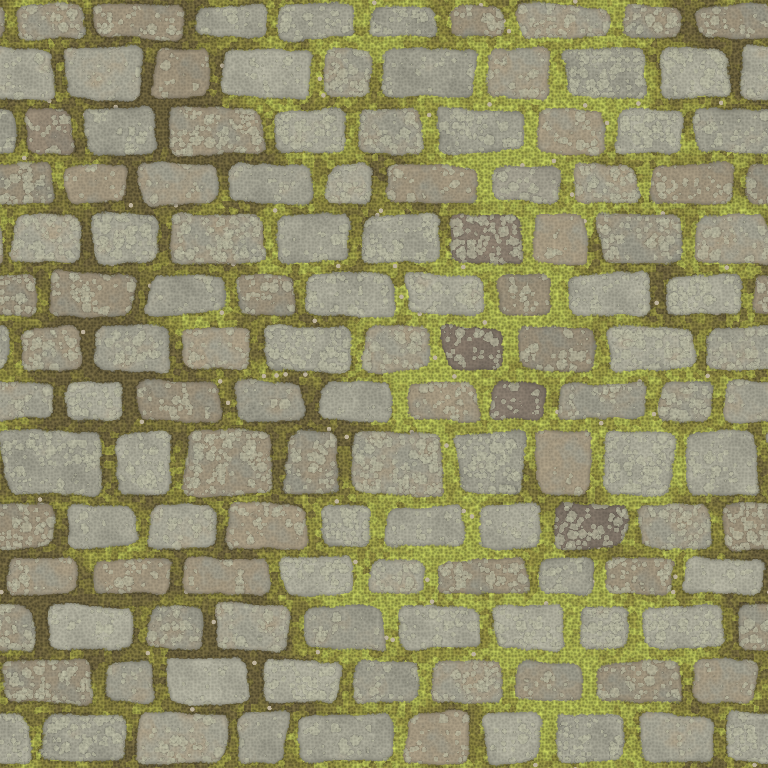
A Shadertoy shader for this texture:

```glsl
// Weathered cobblestone paving in staggered rows, with lichen on the stones and moss in the joints.

const float TAU = 6.2831853;
const int ROWS = 14;
const float COLUMNS = 9.0;
const float ROW_HEIGHT[ROWS] = float[](.078, .069, .072, .061, .069, .096, .065,
                                       .072, .068, .078, .065, .072, .079, .056);
const vec2 JOINT_HALF = vec2(.0066, .0052);   // smallest gap around a stone
const vec2 JOINT_EXTRA = vec2(.0045, .0035);  // random widening of the gap
const float CORNER_RADIUS = .012;
const float COLUMN_JITTER = .36;
const float MOSS_CENTRE = .67;                // where moss is densest across

const vec3 STONE_GREY = vec3(.645, .64, .575);
const vec3 STONE_BROWN = vec3(.61, .565, .475);
const vec3 STONE_DARK = vec3(.48, .43, .38);
const vec3 LICHEN = vec3(.74, .74, .64);
const vec3 SOIL = vec3(.42, .38, .24);
const vec3 MOSS_OLIVE = vec3(.55, .53, .25);
const vec3 MOSS_BRIGHT = vec3(.69, .73, .34);
const vec3 PEBBLE = vec3(.74, .70, .61);

vec2 hash(vec2 p) {
    vec3 q = fract(p.xyx * vec3(.1031, .1030, .0973));
    q += dot(q, q.yzx + 33.33);
    return fract((q.xx + q.yz) * q.zy);
}

// Tiling cellular noise: distance to the nearest point, and that point's random value.
vec2 cellular(vec2 p, float count) {
    p *= count;
    vec2 base = floor(p), nearest = vec2(9.0, 0.0);
    for (int y = -1; y <= 1; y++)
    for (int x = -1; x <= 1; x++) {
        vec2 cell = base + vec2(x, y);
        vec2 id = mod(cell, count);
        float d = length(cell + .15 + .7 * hash(id + count) - p);
        if (d < nearest.x) nearest = vec2(d, hash(id + 71.3).x);
    }
    return nearest;
}

// Tiling layered sines; whole-number wave vectors turn and grow at each layer.
float waves(vec2 p, vec2 k) {
    float sum = 0.0, weight = .5;
    for (int i = 0; i < 6; i++) {
        sum += weight * sin(TAU * dot(k, p) + 2.5 * sum + float(i))
                      * cos(TAU * dot(vec2(-k.y, k.x), p) + 1.9 * sum);
        k = vec2(k.x - k.y, k.x + k.y);
        weight *= .78;
    }
    return sum;
}

float jointAt(float column, float row) {
    return column + COLUMN_JITTER * (hash(vec2(mod(column, COLUMNS), row + 5.0)).x - .5);
}

// Signed distance to the stone around p; id receives its column and row.
float stoneDistance(vec2 p, out vec2 id) {
    float y = fract(p.y), bottom = 0.0;
    int row = 0;
    while (row < ROWS - 1 && y > bottom + ROW_HEIGHT[row]) bottom += ROW_HEIGHT[row++];
    float r = float(row);

    float stagger = (row % 2 == 0 ? .57 : .08) + .12 * (hash(vec2(r, 40.0)).x - .5);
    float x = p.x * COLUMNS - stagger, column = floor(x);
    if (x < jointAt(column, r)) column--;
    else if (x >= jointAt(column + 1.0, r)) column++;
    id = vec2(mod(column, COLUMNS), r);

    float left = jointAt(column, r), right = jointAt(column + 1.0, r);
    vec2 local = vec2((x - .5 * (left + right)) / COLUMNS, y - bottom - .5 * ROW_HEIGHT[row]);
    vec2 halfSize = .5 * vec2((right - left) / COLUMNS, ROW_HEIGHT[row]);
    halfSize -= JOINT_HALF + JOINT_EXTRA * hash(id + 11.0);

    // Tilt, lean and taper make each stone an uneven block.
    vec2 lean = hash(id + 23.0) - .5, taper = hash(id + 37.0) - .5;
    local += local.yx * lean * vec2(.25, .1);
    halfSize += local.yx * taper * vec2(.22, .11);
    vec2 q = abs(local) - halfSize + CORNER_RADIUS;
    return length(max(q, 0.0)) + min(max(q.x, q.y), 0.0) - CORNER_RADIUS;
}

vec3 stoneColour(vec2 p, vec2 id, float d, float mottle, float grain) {
    vec2 kind = hash(id + 53.0), wear = hash(id + 67.0);
    vec3 c = mix(STONE_GREY, STONE_BROWN, smoothstep(.45, 1.0, kind.x + .3 * mottle));
    c = mix(c, STONE_DARK, .85 * smoothstep(.92, .97, kind.y));
    c *= .96 + .09 * wear.x + .07 * mottle + .2 * (grain - .5);

    // Round lichen patches in two sizes, each with a darker rim.
    for (int i = 0; i < 2; i++) {
        vec2 spot = cellular(p + .0012 * mottle, i == 0 ? 68.0 : 135.0);
        float cover = .18 + .4 * wear.y + .25 * mottle;
        float edge = spot.x - .5 * smoothstep(1.0 - cover, 1.25 - cover, spot.y) - .15 * (grain - .5);
        float present = step(1.0 - cover, spot.y);
        c *= 1.0 - .12 * present * smoothstep(.14, .02, abs(edge));
        c = mix(c, LICHEN * (.93 + .2 * (grain - .3)), .65 * present * smoothstep(.06, -.06, edge));
    }
    return c * mix(.86, 1.0, smoothstep(0.0, -.005, d));
}

vec3 jointColour(vec2 p, float moss, float d, float grain) {
    vec2 clump = cellular(p, 110.0), bit = cellular(p, 85.0);
    float growth = smoothstep(.25, .8, moss + .5 * (clump.y - .5));
    vec3 c = mix(SOIL, MOSS_OLIVE, smoothstep(-.1, .45, moss + .4 * (clump.y - .5)));
    c = mix(c, MOSS_BRIGHT, growth * (1.0 - .45 * clump.x));
    c *= .93 + .5 * (grain - .42) + .12 * (.5 - clump.x);
    c = mix(c, PEBBLE, step(.965, bit.y) * smoothstep(.3, .2, bit.x));
    return c * mix(.8, 1.0, smoothstep(0.0, .004, d + .003 * growth));
}

void mainImage(out vec4 fragColor, in vec2 fragCoord) {
    vec2 p = fragCoord / iResolution.y;
    float pixel = 1.0 / iResolution.y;
    float mottle = waves(p, vec2(9.0, 5.0));
    float grain = cellular(p, 230.0).x;
    float moss = .12 + .55 * (.5 + .5 * cos(TAU * (p.x - MOSS_CENTRE))) + .4 * waves(p, vec2(2.0, 1.0));

    // Ragged outlines, eaten further where moss creeps in.
    vec2 warped = p + .0028 * vec2(mottle, waves(p.yx, vec2(7.0, 4.0)));
    vec2 id;
    float d = stoneDistance(warped, id);
    d += .003 * (grain - .45) + .0016 * smoothstep(.4, .9, moss);

    vec3 joint = jointColour(p, moss, d, grain);
    vec3 stone = stoneColour(p, id, d, mottle, grain);
    fragColor = vec4(mix(stone, joint, smoothstep(-pixel, pixel, d)), 1.0);
}
```
